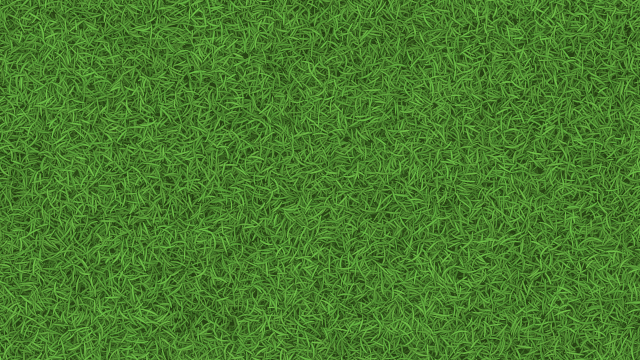
This texture is drawn by a WebGL 2 fragment shader. Its source:

```glsl
#version 300 es
precision highp float;
// Dense lawn seen from above: thin curved blades pointing every way.
// Rotated grids of jittered blades are stacked from dark to light,
// each blade dropping a soft shadow on those below it.

uniform vec2 u_resolution;
out vec4 fragColor;

// Integer hash: three values in 0..1 per lattice point
vec3 hash3(ivec3 lattice) {
    uvec3 v = uvec3(lattice) * 1664525u + 1013904223u;
    v.x += v.y * v.z; v.y += v.z * v.x; v.z += v.x * v.y;
    v ^= v >> 16u;
    v.x += v.y * v.z; v.y += v.z * v.x; v.z += v.x * v.y;
    return vec3(v >> 8u) / 16777216.0;
}

float valueNoise(vec2 p) {
    ivec2 i = ivec2(floor(p));
    vec2 f = fract(p);
    f = f * f * (3.0 - 2.0 * f);
    float a = hash3(ivec3(i, 99)).x;
    float b = hash3(ivec3(i + ivec2(1, 0), 99)).x;
    float c = hash3(ivec3(i + ivec2(0, 1), 99)).x;
    float d = hash3(ivec3(i + ivec2(1, 1), 99)).x;
    return mix(mix(a, b, f.x), mix(c, d, f.x), f.y);
}

mat2 rotation(float angle) {
    float c = cos(angle), s = sin(angle);
    return mat2(c, s, -s, c);
}

// Paints one grid of blades over the tone and warmth held in "lawn"
vec2 paintLayer(vec2 lawn, vec2 p, int layer, float height, float pixel) {
    ivec2 home = ivec2(floor(p));
    for (int y = -1; y <= 1; y++)
    for (int x = -1; x <= 1; x++) {
        ivec2 cell = home + ivec2(x, y);
        vec3 place = hash3(ivec3(cell, layer));
        vec3 form = hash3(ivec3(cell, layer + 40));

        // Blade frame: root at negative x, tip at positive x
        vec2 q = rotation(6.2832 * place.z) * (p - vec2(cell) - place.xy);
        float halfLength = mix(0.5, 0.9, form.x);
        float along = q.x / halfLength;
        float bend = (form.y - 0.5) * 0.8;
        float slope = 2.0 * bend * q.x;
        float away = abs(q.y - bend * q.x * q.x) / sqrt(1.0 + slope * slope);
        float halfWidth = mix(0.055, 0.085, form.z)
                        * sqrt(max(1.0 - along * along, 0.0));

        // Shadow first, then the blade itself
        float inside = 1.0 - smoothstep(0.85, 1.0, abs(along));
        float shadow = inside * (1.0 - smoothstep(0.06, 0.22, away));
        lawn.x -= 0.22 * shadow * (lawn.x + 0.25);

        float cover = inside * clamp((halfWidth - away) / pixel + 0.5, 0.0, 1.0);
        float random = fract(form.x * 17.0 + form.z * 31.0);
        float tone = mix(0.12, 1.08, height) + 0.45 * (random - 0.5) + 0.12 * along;
        lawn = mix(lawn, vec2(tone, fract(random * 23.0) - 0.5), cover);
    }
    return lawn;
}

void main() {
    vec2 uv = gl_FragCoord.xy / u_resolution.y;
    float cellSize = 0.03;
    float pixel = 1.0 / (u_resolution.y * cellSize);

    // Dark soil, then blades from the lowest to the highest
    vec2 lawn = vec2(-0.1, 0.2);
    for (int layer = 0; layer < 14; layer++) {
        float turn = float(layer);
        vec2 p = rotation(turn * 1.13) * uv / cellSize + turn * vec2(7.31, 3.77);
        lawn = paintLayer(lawn, p, layer, turn / 13.0, pixel);
    }

    // Faint broad clumps
    float clumps = valueNoise(uv * 9.0) + valueNoise(uv * 21.0 + 5.0) - 1.0;
    float tone = clamp(lawn.x + 0.09 * clumps, -0.3, 1.3);

    vec3 color = mix(vec3(0.17, 0.30, 0.09), vec3(0.38, 0.65, 0.24), tone);
    color += lawn.y * vec3(0.03, 0.0, 0.01);
    fragColor = vec4(color, 1.0);
}
```
